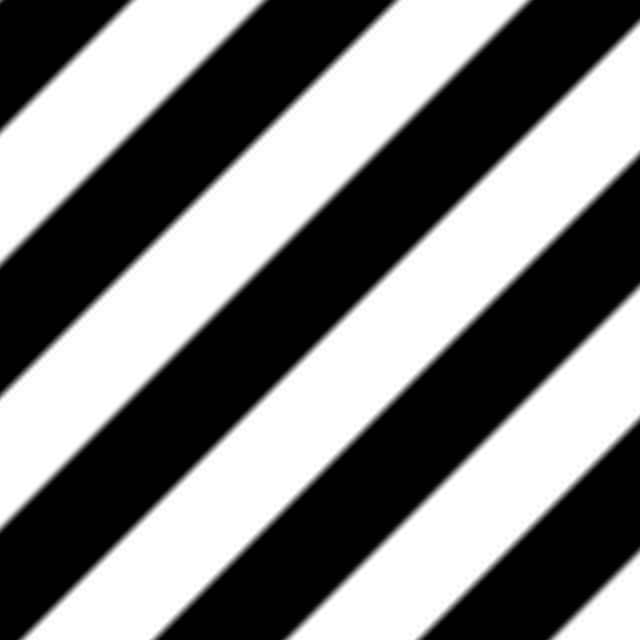
Give the GLSL for this pattern, as a three.js fragment shader.

```glsl
varying vec2 vUv;

// Signed distance along the axis to the nearest stripe edge, positive inside a white stripe
float stripeDistance(float along, float period) {
  float phase = fract(along / period - 0.25);
  return (0.25 - abs(phase - 0.5)) * period;
}

void main() {
  // Runs from the upper left corner (0) to the lower right corner (2)
  float diagonal = vUv.x + 1.0 - vUv.y;

  // Equal black and white bands with a soft edge
  float edge = stripeDistance(diagonal, 0.4135);
  float white = smoothstep(-0.0125, 0.0125, edge);

  gl_FragColor = vec4(vec3(white), 1.0);
}
```
